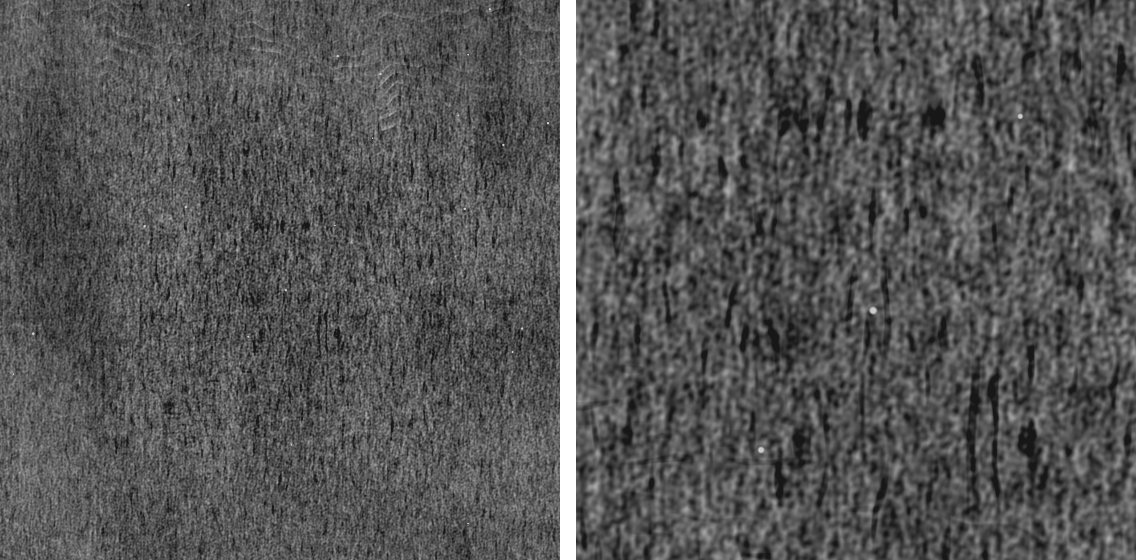
Left: the whole. Right: its middle third, enlarged.
Reproduce this texture procedurally as a WebGL 1 fragment shader.

```glsl
precision highp float;
// Weathered grey bark: fine vertical fibres, short cracks and rippled ridges.

uniform vec2 u_resolution;

// Tones
const float BASE_TONE = 0.346;
const float DARKEST = 0.09;
const float BRIGHTEST = 0.82;

// Feature frequencies, in cycles per canvas
const vec2 FIBRE_FREQ = vec2(221.0, 73.0);
const vec2 STREAK_FREQ = vec2(117.0, 27.0);
const vec2 GRIT_FREQ = vec2(243.0, 207.0);
const vec2 CRACK_FREQ = vec2(138.0, 31.0);
const vec2 SPLIT_FREQ = vec2(72.0, 9.0);
const vec2 CHECK_FREQ = vec2(34.0, 139.0);
const float RIPPLE_FREQ = 41.0;
const float FLECK_FREQ = 26.0;

// Feature strengths
const float FIBRE_GAIN = 0.25;
const float STREAK_GAIN = 0.18;
const float GRIT_GAIN = 0.28;
const float CRACK_GAIN = 0.17;
const float SPLIT_GAIN = 0.16;
const float CHECK_GAIN = 0.10;
const float RIPPLE_GAIN = 0.26;
const float MOTTLE_GAIN = 0.10;
const float COLUMN_GAIN = 0.10;

// Main seam
const vec2 SEAM_CENTRE = vec2(0.571, 0.415);
const float SEAM_WIDTH = 0.0035;

vec2 hash2(vec2 p) {
  vec3 q = fract(p.xyx * vec3(0.1031, 0.1030, 0.0973));
  q += dot(q, q.yzx + 33.33);
  return fract((q.xx + q.yz) * q.zy);
}

float cornerSlope(vec2 cell, vec2 offset) {
  return dot(hash2(cell) * 2.0 - 1.0, offset);
}

// Gradient noise, roughly -0.6 to 0.6
float noise(vec2 p) {
  vec2 i = floor(p), f = fract(p);
  vec2 u = f * f * f * (f * (f * 6.0 - 15.0) + 10.0);
  vec2 e = vec2(1.0, 0.0);
  float low = mix(cornerSlope(i, f), cornerSlope(i + e, f - e), u.x);
  float high = mix(cornerSlope(i + e.yx, f - e.yx), cornerSlope(i + 1.0, f - 1.0), u.x);
  return mix(low, high, u.y);
}

float fbm(vec2 p) {
  float sum = 0.0, gain = 1.0;
  for (int i = 0; i < 4; i++) {
    sum += gain * noise(p);
    p = p * 2.03 + 17.3;
    gain *= 0.55;
  }
  return sum;
}

// Soft elliptical patch
float patchAt(vec2 p, vec2 centre, vec2 radius) {
  vec2 d = (p - centre) / radius;
  return exp(-dot(d, d));
}

// Scalloped ridges: a sharp lit lip that fades upward
float ripples(vec2 p) {
  float phase = p.y * RIPPLE_FREQ + 2.2 * noise(p * vec2(9.0, 5.0)) + 0.9 * noise(p * vec2(29.0, 13.0) + 5.0);
  float f = fract(phase);
  float lip = smoothstep(0.0, 0.14, f) * exp(-4.0 * f) - 0.2;
  return lip * smoothstep(-0.25, 0.35, noise(p * vec2(12.0, 19.0) + 40.0));
}

// Sparse pale flecks on a jittered grid
float flecks(vec2 p) {
  vec2 cell = floor(p * FLECK_FREQ);
  vec2 r = hash2(cell + 71.0);
  vec2 d = fract(p * FLECK_FREQ) - mix(vec2(0.2), vec2(0.8), hash2(cell + 9.0));
  float radius = mix(0.04, 0.09, r.y);
  return step(r.x, 0.03) * (1.0 - smoothstep(radius * 0.4, radius, length(d)));
}

void main() {
  vec2 p = gl_FragCoord.xy / u_resolution.y;
  vec2 w = p + 0.004 * vec2(noise(p * vec2(13.0, 6.0)), noise(p * 11.0 + 3.0));

  // Where each kind of surface shows
  float heart = smoothstep(0.12, 0.3, p.x) * (1.0 - 0.5 * smoothstep(0.8, 1.0, p.x)) * patchAt(p, vec2(0.5, 0.52), vec2(0.8, 0.42));
  float crown = smoothstep(0.68, 0.92, p.y + 0.15 * noise(p * 4.0));
  float ladder = patchAt(p, vec2(0.697, 0.79), vec2(0.018, 0.08));
  float foot = patchAt(p, vec2(0.61, 0.27), vec2(0.11, 0.24));
  float checked = patchAt(p, vec2(0.36, 0.3), vec2(0.2, 0.22));

  // Broad light and shade
  float tone = BASE_TONE + MOTTLE_GAIN * fbm(p * vec2(5.0, 4.0) + 8.0);
  tone += COLUMN_GAIN * fbm(w * vec2(15.0, 2.2) + 31.0);
  tone += 0.07 * patchAt(p, vec2(0.06, 0.16), vec2(0.12, 0.14)) + 0.05 * patchAt(p, vec2(0.97, 0.18), vec2(0.18, 0.09));
  tone -= 0.04 * patchAt(p, vec2(0.1, 0.4), vec2(0.2, 0.12)) + 0.04 * patchAt(p, vec2(0.93, 0.36), vec2(0.2, 0.09));
  tone += 0.11 * patchAt(p, vec2(0.562, 0.54), vec2(0.011, 0.12)) + 0.06 * ladder;

  // Fibres and grit
  float grain = FIBRE_GAIN * noise(w * FIBRE_FREQ) + STREAK_GAIN * noise(w * STREAK_FREQ + 13.0);
  grain += GRIT_GAIN * noise(mat2(0.92, 0.39, -0.39, 0.92) * p * GRIT_FREQ + 57.0);
  tone += grain * mix(0.86, 1.2, heart) * (1.0 - 0.2 * crown);

  // Ridges
  tone += RIPPLE_GAIN * ripples(p) * (crown + 1.8 * ladder + 0.65 * foot);

  // Cracks, long splits and cross checks
  float crack = smoothstep(0.16, 0.4, noise(w * CRACK_FREQ + 91.0));
  float split = smoothstep(0.22, 0.36, noise(w * SPLIT_FREQ + 23.0));
  float check = smoothstep(0.18, 0.38, noise(w * CHECK_FREQ + 67.0));
  tone -= CRACK_GAIN * crack * mix(0.6, 1.2, heart) + SPLIT_GAIN * split * foot + CHECK_GAIN * check * checked;
  float seamX = SEAM_CENTRE.x + 0.008 * noise(vec2(3.4, p.y * 14.0));
  float seam = 1.0 - smoothstep(SEAM_WIDTH * 0.4, SEAM_WIDTH, abs(p.x - seamX));
  tone -= 0.26 * seam * patchAt(p, SEAM_CENTRE, vec2(1.0, 0.05));

  tone = mix(tone, 0.8, flecks(p));
  gl_FragColor = vec4(vec3(clamp(tone, DARKEST, BRIGHTEST)), 1.0);
}
```
